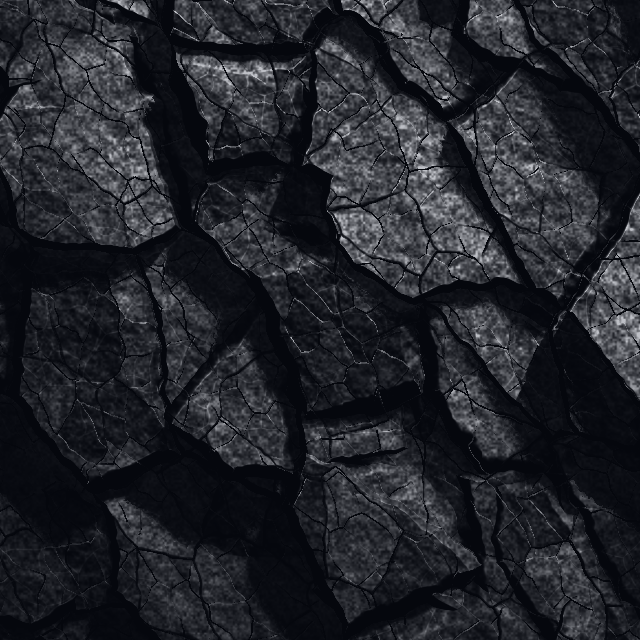
Give the GLSL for this texture, as a WebGL 1 fragment shader.

```glsl
precision highp float;
uniform vec2 u_resolution;

#define BLOCK_SCALE vec2(2.9, 4.7)
#define FACET_SCALE 2.1
#define SHARD_SCALE 4.7
#define VEIN_SCALE 15.0
#define GRAIN_SCALE 290.0
#define BLOCK_RELIEF 0.11
#define SHADOW_REACH 0.17
#define BRIGHTNESS 0.38
#define SHADOW_TINT vec3(0.018, 0.026, 0.050)

const vec2 ALONG = vec2(0.55, -0.835);
const vec2 ACROSS = vec2(0.835, 0.55);
const vec3 LIGHT = vec3(0.42, 0.69, 0.59);

float hash(vec2 p) {
  vec3 q = fract(p.xyx * 0.1031);
  q += dot(q, q.yzx + 33.33);
  return fract((q.x + q.y) * q.z);
}

float noise(vec2 p) {
  vec2 i = floor(p), f = fract(p);
  f = f * f * (3.0 - 2.0 * f);
  return mix(mix(hash(i), hash(i + vec2(1, 0)), f.x),
             mix(hash(i + vec2(0, 1)), hash(i + vec2(1, 1)), f.x), f.y);
}

vec2 noise2(vec2 p) { return vec2(noise(p), noise(p + 41.7)) - 0.5; }

// xy: position relative to the seed, z: distance to the edge, w: cell hash
vec4 voronoi(vec2 p) {
  vec2 base = floor(p), nearest = vec2(9.0), second = vec2(9.0), id = base;
  for (int y = -1; y <= 1; y++) {
    for (int x = -1; x <= 1; x++) {
      vec2 cell = base + vec2(x, y);
      vec2 toSeed = cell + 0.1 + 0.8 * vec2(hash(cell), hash(cell + 17.3)) - p;
      float d = dot(toSeed, toSeed);
      if (d < dot(nearest, nearest)) {
        second = nearest;
        nearest = toSeed;
        id = cell;
      } else if (d < dot(second, second)) {
        second = toSeed;
      }
    }
  }
  float edge = dot(0.5 * (nearest + second), normalize(second - nearest));
  return vec4(-nearest, edge, hash(id + 71.9));
}

// Height of a cell's own inclined plane around its seed
float incline(vec4 cell) {
  return dot(fract(cell.w * vec2(57.0, 131.0)) - 0.5, cell.xy);
}

// Canvas position to the slanted, slightly ragged frame of the blocks
vec2 blockFrame(vec2 p) {
  p += 0.04 * noise2(p * 6.0) + 0.012 * noise2(p * 31.0) + 0.004 * noise2(p * 83.0);
  return vec2(dot(p, ALONG), dot(p, ACROSS)) * BLOCK_SCALE + 7.0;
}

// Tilted slab that rises to the lower left and breaks off in a cliff
float slab(vec2 q) {
  vec4 b = voronoi(q);
  float top = BLOCK_RELIEF * (0.1 + b.w) - 0.07 * b.y + 0.09 * incline(b);
  float bevel = smoothstep(0.0, 0.03 + 0.10 * fract(b.w * 23.0), b.z);
  return max(top, 0.0) * mix(0.45, 1.0, bevel);
}

// Two interlocking layers of slabs
float blockHeight(vec2 q) {
  return max(slab(q), slab(q * vec2(1.5, 1.15) + 13.4) - 0.022);
}

float surfaceHeight(vec2 p) {
  vec2 q = blockFrame(p);
  vec4 facet = voronoi(q * FACET_SCALE + 3.0);
  vec4 shard = voronoi(q * SHARD_SCALE + 29.0);
  float h = blockHeight(q) + 0.050 * incline(facet) + 0.010 * facet.w;
  h += 0.015 * incline(shard) + 0.003 * shard.w;
  return h + 0.006 * noise(p * 24.0) + 0.003 * noise(p * 63.0) + 0.0014 * noise(p * 150.0);
}

// Light left after marching over the blocks toward the lamp
float sunlight(vec2 p, float start, float offset) {
  float blocked = 0.0;
  for (int i = 0; i < 14; i++) {
    float t = SHADOW_REACH * (float(i) + 0.3 + 0.7 * offset) / 14.0;
    vec2 q = blockFrame(p + normalize(LIGHT.xy) * t);
    blocked = max(blocked, blockHeight(q) - start - 0.45 * t - 0.003);
  }
  return 1.0 - smoothstep(0.0, 0.022, blocked);
}

void main() {
  vec2 p = gl_FragCoord.xy / u_resolution.y;
  vec2 q = blockFrame(p), e = vec2(0.0025, 0.0);
  float block = blockHeight(q), grain = noise(p * GRAIN_SCALE);

  // Relief shading with bright broken rims
  vec2 slope = vec2(surfaceHeight(p + e.xy), surfaceHeight(p + e.yx)) - surfaceHeight(p);
  float lit = max(dot(normalize(vec3(-slope / e.x, 1.0)), LIGHT), 0.0);
  float shade = sunlight(p, block, grain) * smoothstep(-0.01, 0.06, block);
  float lum = BRIGHTNESS * pow(lit, 2.4) * mix(0.13, 1.0, shade);
  lum += 0.22 * smoothstep(0.86, 1.0, lit) * shade * noise(p * 17.0 + 2.0);

  // Dark cracks between facets
  float crack = 1.0 - smoothstep(0.004, 0.028, voronoi(q * FACET_SCALE + 3.0).z);
  lum *= 1.0 - 0.85 * crack * smoothstep(0.3, 0.6, noise(p * 11.0 + 5.0));

  // Pale mineral veins
  vec2 bent = p + 0.025 * noise2(p * 15.0) + 0.006 * noise2(p * 60.0);
  float net = 1.0 - smoothstep(0.0, 0.035, voronoi(bent * VEIN_SCALE).z);
  float thread = 1.0 - smoothstep(0.0, 0.035, abs(noise(bent * 23.0) - 0.5));
  float patches = smoothstep(0.3, 0.75, noise(p * 9.0 + 19.0));
  lum += (0.15 * net + 0.10 * thread) * patches * (0.12 + shade) * lit;

  // Mottling, grain and uneven lamp
  lum *= 0.85 + 0.3 * noise(p * 42.0 + 8.0);
  lum *= 0.25 + 0.95 * grain + 0.55 * noise(p * GRAIN_SCALE * 0.5);
  lum *= mix(0.55, 1.2, smoothstep(0.1, 0.95, dot(p, vec2(0.4, 0.75))));
  lum *= 1.0 - 0.5 * smoothstep(0.4, 0.8, length(p - vec2(0.55, 0.58)));
  gl_FragColor = vec4(SHADOW_TINT + 0.97 * min(lum, 0.75), 1.0);
}
```
